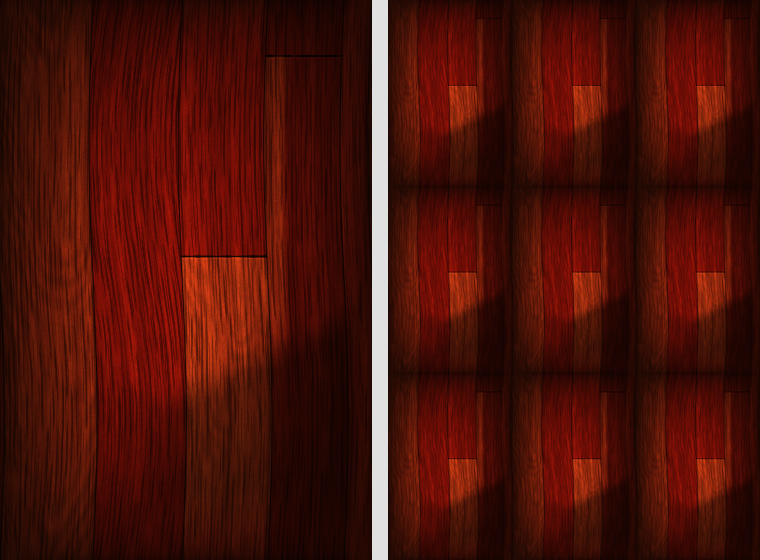
Left, the tile; right, the same tile 3 across and 3 down.
Write a Shadertoy shader that draws this texture.

```glsl
const float TAU = 6.2831853;

float hash(vec2 p) {
    vec3 q = fract(p.xyx * 0.1031);
    q += dot(q, q.yzx + 33.33);
    return fract((q.x + q.y) * q.z);
}

// Value noise that repeats vertically after a whole number of rows
float noise(vec2 p, float rows) {
    vec2 i = floor(p), f = fract(p);
    f = f * f * (3.0 - 2.0 * f);
    float y0 = mod(i.y, rows), y1 = mod(i.y + 1.0, rows);
    return mix(mix(hash(vec2(i.x, y0)), hash(vec2(i.x + 1.0, y0)), f.x),
               mix(hash(vec2(i.x, y1)), hash(vec2(i.x + 1.0, y1)), f.x), f.y);
}

// Noise stretched over the canvas: columns across, rows up
float grain(vec2 p, float columns, float rows) {
    return noise(p * vec2(columns, rows), rows);
}

// Thin broken dark lines, one per column, each wandering a little
float pores(vec2 p, float columns, float rows) {
    float column = floor(p.x * columns);
    vec2 q = vec2(column + 0.5, p.y * rows + floor(rows * hash(vec2(column, 3.0))));
    float center = 0.5 + 0.4 * (noise(q + vec2(40.0, 0.0), rows) - 0.5);
    float away = abs(fract(p.x * columns) - center);
    float presence = smoothstep(0.36, 0.66, noise(q, rows));
    return presence * (1.0 - smoothstep(0.06, 0.3, away));
}

// Lamp falloff and a slanted shadow at the lower right
float lighting(vec2 uv) {
    vec2 arch = sin(0.5 * TAU * uv);
    float lamp = mix(0.2, 1.0, pow(max(arch.x, 0.0), 0.7) * pow(max(arch.y, 0.0), 0.65));
    float slope = uv.y - 0.31 - 0.31 * (uv.x - 0.5);
    float shadow = 1.0 - smoothstep(-0.05, 0.03, slope);
    shadow *= smoothstep(0.28, 0.52, uv.x) * (1.0 - smoothstep(0.9, 1.0, uv.x));
    shadow *= smoothstep(0.0, 0.15, uv.y);
    return lamp * (1.0 - 0.42 * shadow);
}

void mainImage(out vec4 fragColor, in vec2 fragCoord) {
    vec2 uv = fragCoord / iResolution.xy;
    float sway = sin(TAU * uv.y);
    float x = fract(uv.x - 0.011 * sway), y = uv.y;

    // Find the plank
    float edges[6] = float[6](0.0, 0.25, 0.49, 0.72, 0.925, 1.0);
    int plank = 0;
    for (int i = 1; i < 5; i++) if (x > edges[i]) plank = i;
    float left = edges[plank], right = edges[plank + 1];
    float across = (x - left) / (right - left);

    // Grain coordinates, bent and shifted per plank
    vec2 g = vec2(x + 3.0 * float(plank), y);
    g.x += 0.012 * (grain(g, 8.0, 4.0) - 0.5);
    if (plank == 1) g.x -= 0.022 * sway;

    // Board ends: height above the joint, wrapping around
    float joint = plank == 2 ? 0.542 : 0.9;
    float along = fract(y - joint);
    float lower = smoothstep(0.35, 0.6, along);

    // Tone, warmth and strength of arched figure per plank
    float tone = 0.6, warmth = 0.62, figure = 0.7;
    if (plank == 1) { tone = 0.56; warmth = 0.02; figure = 0.1; }
    if (plank == 2) {
        tone = mix(0.53, 0.69, lower);
        warmth = mix(0.0, 0.78, lower);
        figure = 0.5 * lower;
    }
    if (plank == 3) {
        float stripe = 1.0 - smoothstep(0.24, 0.36, across + 0.12 * (1.0 - y));
        stripe *= smoothstep(0.3, 0.45, y) * (1.0 - step(joint, y));
        tone = mix(0.43, 0.6, stripe);
        warmth = mix(0.06, 0.6, stripe);
        figure = 0.1;
    }
    if (plank == 4) { tone = 0.58; warmth = 0.25; figure = 0.4; }

    // Long bands, arched rings, pores and speckle
    float bands = grain(g, 45.0, 3.0) * 0.5 + grain(g + 7.0, 130.0, 8.0) * 0.5;
    float bow = across - 0.58;
    float rings = sin(TAU * (15.0 * y - 13.0 * bow * bow + 3.0 * grain(g, 14.0, 7.0)));
    float patches = smoothstep(0.25, 0.75, grain(g + 11.0, 7.0, 4.0));
    float fibers = grain(g + 13.0, 240.0, 36.0) - 0.5;
    float lines = max(pores(g, 74.0, 15.0), 0.7 * pores(g + 5.0, 113.0, 24.0));
    float speckle = grain(g, 330.0, 500.0) - 0.5;

    float value = tone * (0.78 + 0.44 * bands);
    value *= 1.0 + 0.15 * figure * rings * patches;
    value *= 1.0 - 0.46 * lines;
    value *= 1.0 + 0.22 * fibers + 0.16 * speckle;
    warmth += 0.3 * (bands - 0.5) - 0.12 * lines;

    // Gaps between planks with a thin worn edge
    float side = min(x - left, right - x);
    value *= mix(0.3, 1.0, smoothstep(0.0, 0.003, side));
    value *= mix(0.85, 1.0, smoothstep(0.0, 0.012, side));
    float rim = x - left;
    float worn = smoothstep(0.002, 0.004, rim) * (1.0 - smoothstep(0.004, 0.007, rim));
    value += 0.12 * worn * smoothstep(0.45, 0.7, grain(g, 2.0, 40.0));
    if (plank == 2 || plank == 3) {
        float wobble = 0.0015 * (noise(vec2(x * 60.0, 1.0), 8.0) - 0.5);
        float end = min(along, 1.0 - along) + wobble;
        value *= mix(0.12, 1.0, smoothstep(0.0005, 0.0026, end));
        float lip = 1.0 - along;
        value += 0.1 * smoothstep(0.002, 0.0035, lip) * (1.0 - smoothstep(0.0035, 0.006, lip));
    }

    value *= lighting(uv);
    vec3 red = vec3(1.0, 0.105, 0.042), amber = vec3(1.0, 0.32, 0.1);
    vec3 color = value * mix(red, amber, clamp(warmth, 0.0, 1.0));
    fragColor = vec4(color + vec3(0.012, 0.007, 0.003), 1.0);
}
```
